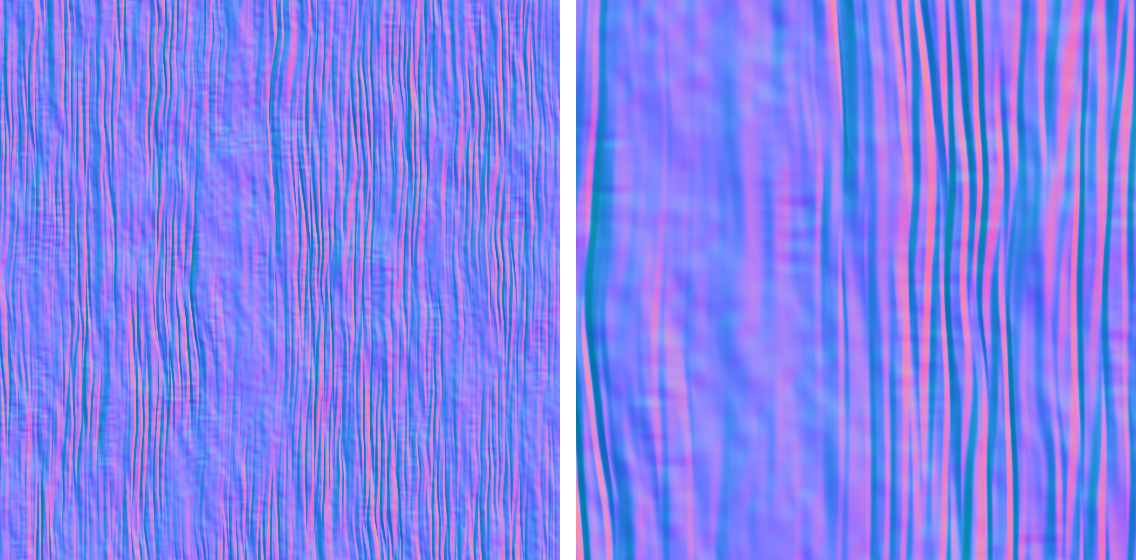
Left: the whole. Right: its middle third, enlarged.
This texture map is drawn by a Shadertoy shader. Its source:

```glsl
#define CRACKS vec2(80.0, 3.6)    // crack cells across and up the canvas
#define CRACK_DEPTH 0.0062
#define CRACK_WIDTH 0.55
#define FIBRES vec2(72.0, 3.6)    // coarsest fibre layer
#define FIBRE_SLOPE 0.56
#define WRINKLE_SLOPE 0.22
#define GRAIN_SLOPE 0.11
#define RIB_SLOPE 0.17
#define SWELL_SLOPE 0.09
#define WANDER 0.016
#define RELIEF 1.1
#define SAMPLE_STEP 0.0009

float hash(vec2 c) {
    vec3 q = fract(c.xyx * vec3(0.1031, 0.1030, 0.0973));
    q += dot(q, q.yzx + 33.33);
    return fract((q.x + q.y) * q.z);
}

// Smooth random curve along one column, shifted so that rows never line up
float column(float id, float y) {
    y += 17.0 * hash(vec2(id, 7.0));
    float row = floor(y);
    return mix(hash(vec2(id, row)), hash(vec2(id, row + 1.0)),
               smoothstep(0.0, 1.0, y - row));
}

float strand(vec2 p) {
    float id = floor(p.x);
    return mix(column(id, p.y), column(id + 1.0, p.y),
               smoothstep(0.0, 1.0, p.x - id));
}

// Cellular noise: gap between the two nearest points, zero on cell borders
float cellGap(vec2 p) {
    float nearest = 9.0, second = 9.0;
    for (int i = -1; i <= 1; i++) {
        float id = floor(p.x) + float(i);
        float y = p.y + 13.0 * hash(vec2(id, 3.0));
        for (int j = -1; j <= 1; j++) {
            vec2 cell = vec2(id, floor(y) + float(j));
            vec2 jitter = vec2(hash(cell + 41.0), hash(cell + 83.0));
            float d = distance(cell + 0.1 + 0.8 * jitter, vec2(p.x, y));
            second = min(second, max(nearest, d));
            nearest = min(nearest, d);
        }
    }
    return second - nearest;
}

float height(vec2 p) {
    // Bend the fibres sideways, broadly and finely
    vec2 q = p;
    q.x += WANDER * (strand(p * vec2(6.0, 5.0) + 20.0) - 0.5);
    q.x += 0.3 * WANDER * (strand(p * vec2(28.0, 17.0) + 50.0) - 0.5);

    // Calm and rough areas
    float rough = smoothstep(0.25, 0.65, strand(q * vec2(12.0, 3.4) + 90.0));
    float split = smoothstep(0.2, 0.75, strand(q * vec2(41.0, 4.0) + 130.0));

    // Long cracks cut into a level surface
    float h = -CRACK_DEPTH * split * mix(0.35, 1.0, rough)
            * (1.0 - smoothstep(0.0, CRACK_WIDTH, cellGap(q * CRACKS + 10.0)));

    // Layered fibres, each finer and weaker
    vec2 scale = FIBRES;
    float slope = FIBRE_SLOPE * mix(0.5, 1.1, rough);
    for (int k = 0; k < 3; k++) {
        h += slope / scale.x * (strand(q * scale + 200.0 + 31.0 * float(k)) - 0.5);
        scale *= vec2(1.7, 2.3);
        slope *= 0.8;
    }

    // Short slanted wrinkles
    vec2 slant = vec2(q.x + 0.25 * q.y, q.y);
    h += WRINKLE_SLOPE / 62.0 * strand(slant * vec2(62.0, 17.0) + 460.0);

    // Soft swells, fine grain and patches of cross ribs
    float ribs = smoothstep(0.55, 0.9, strand(p * vec2(26.0, 11.0) + 310.0));
    h += SWELL_SLOPE / 14.0 * strand(q * vec2(16.0, 14.0) + 340.0);
    h += GRAIN_SLOPE / 85.0 * strand(q * vec2(110.0, 85.0) + 370.0);
    h += RIB_SLOPE * ribs / 150.0 * (strand(q * vec2(50.0, 150.0) + 400.0) - 0.5);
    return h;
}

void mainImage(out vec4 fragColor, in vec2 fragCoord) {
    vec2 p = fragCoord / iResolution.y;
    vec2 e = vec2(SAMPLE_STEP, 0.0);

    // Surface normal from central differences, packed as colour
    vec2 gradient = vec2(height(p + e.xy) - height(p - e.xy),
                         height(p + e.yx) - height(p - e.yx)) / (2.0 * e.x);
    vec3 normal = normalize(vec3(-RELIEF * gradient, 1.0));
    fragColor = vec4(0.5 + 0.5 * normal, 1.0);
}
```
